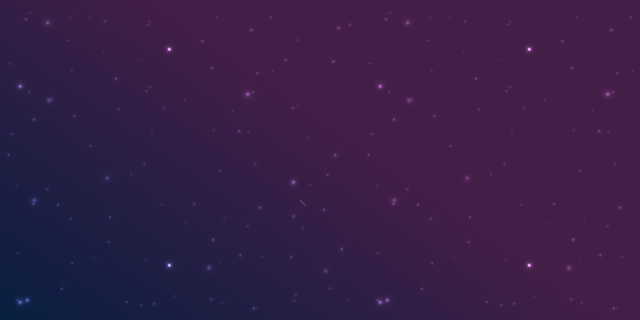
Reproduce this background procedurally as a Shadertoy shader.

```glsl
const vec3 NAVY = vec3(0.03, 0.12, 0.25);
const vec3 PLUM = vec3(0.262, 0.117, 0.278);
const vec3 BLUE_LIGHT = vec3(0.45, 0.52, 1.0);
const vec3 PINK_LIGHT = vec3(0.86, 0.48, 0.92);
const float TILE_WIDTH = 1.125;

float hash(vec2 p) {
    return fract(sin(dot(p, vec2(127.1, 311.7))) * 43758.5453);
}

// Diagonal ramp that levels off past the middle
float rampPosition(vec2 p, float angle, float rampLength) {
    vec2 direction = vec2(sin(angle), cos(angle));
    return clamp(dot(p, direction) / rampLength, 0.0, 1.0);
}

// Small core with a faint halo
float starLight(float dist, float radius) {
    float core = dist / radius;
    float halo = core / 2.6;
    return exp(-core * core) + 0.25 * exp(-halo * halo);
}

// One jittered star per cell, repeating after each tile width
float starLayer(vec2 p, float columns, float density, float radius, float seed) {
    vec2 grid = p * columns / TILE_WIDTH;
    vec2 cell = floor(grid);
    vec2 id = vec2(mod(cell.x, columns), cell.y) + seed;
    vec2 jitter = vec2(hash(id), hash(id + 19.3));
    vec2 offset = fract(grid) - mix(vec2(0.18), vec2(0.82), jitter);
    float size = radius * mix(0.7, 1.1, hash(id + 41.7));
    float brightness = mix(0.45, 1.0, hash(id + 73.1));
    float present = step(hash(id + 97.9), density);
    return present * brightness * starLight(length(offset) * TILE_WIDTH / columns, size);
}

// A star repeated on a regular lattice
float latticeStar(vec2 p, vec2 anchor, vec2 period, float radius) {
    vec2 offset = mod(p - anchor + 0.5 * period, period) - 0.5 * period;
    return starLight(length(offset), radius);
}

float segmentDistance(vec2 p, vec2 a, vec2 b) {
    vec2 ab = b - a;
    return length(p - a - ab * clamp(dot(p - a, ab) / dot(ab, ab), 0.0, 1.0));
}

void mainImage(out vec4 fragColor, in vec2 fragCoord) {
    vec2 p = fragCoord / iResolution.y;
    float pixel = 1.0 / iResolution.y;

    // Night sky
    float ramp = rampPosition(p, radians(35.0), 1.1);
    vec3 color = mix(NAVY, PLUM, ramp);
    vec3 tint = mix(BLUE_LIGHT, PINK_LIGHT, ramp);

    // Scattered stars, from large to tiny
    float light = 0.65 * starLayer(p, 4.0, 0.7, 0.0055, 3.0);
    light += 0.42 * starLayer(p, 8.0, 0.75, 0.0032, 11.0);
    light += 0.32 * starLayer(p, 9.0, 0.65, 0.0025, 29.0);

    // Bright accents
    vec2 period = vec2(TILE_WIDTH, 0.675);
    float accent = latticeStar(p, vec2(0.529, 0.846), period, 0.005);
    light += 0.8 * accent;
    light += 0.65 * latticeStar(p, vec2(0.063, 0.73), period, 0.0052);

    // Short meteor streak
    float streak = segmentDistance(p, vec2(0.940, 0.373), vec2(0.953, 0.359));
    light += 0.3 * (1.0 - smoothstep(0.0005, 0.001 + pixel, streak));

    color = mix(color, tint, min(light, 1.0));
    color += 0.25 * accent * accent;
    fragColor = vec4(color, 1.0);
}
```
